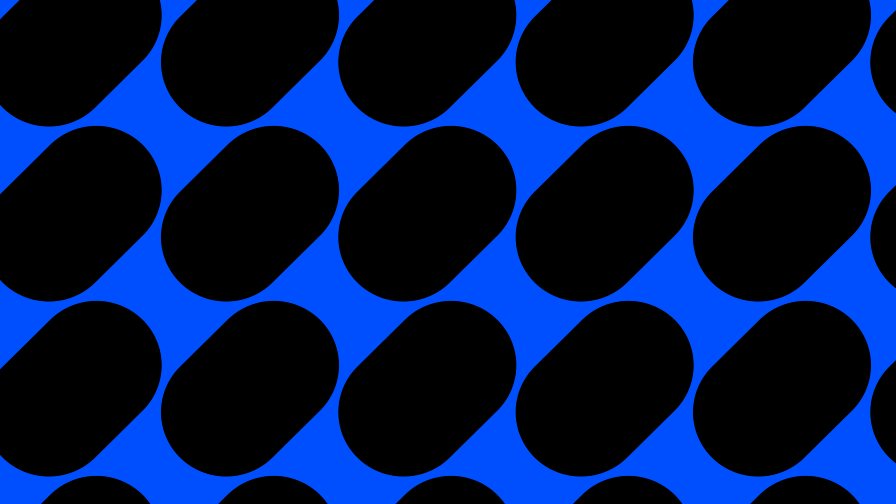
Reproduce this pattern procedurally as a Shadertoy shader.

```glsl
float capsule(vec2 p, vec2 halfAxis, float radius) {
    float along = clamp(dot(p, halfAxis) / dot(halfAxis, halfAxis), -1.0, 1.0);
    return length(p - halfAxis * along) - radius;
}

// Distance to the closest capsule, in cell units; neighbours cover the touching rims
float capsuleGrid(vec2 cell) {
    vec2 local = fract(cell + 0.5) - 0.5;
    float nearest = 1.0;
    for (int y = -1; y <= 1; y++) {
        for (int x = -1; x <= 1; x++) {
            vec2 offset = vec2(float(x), float(y));
            nearest = min(nearest, capsule(local - offset, vec2(0.134), 0.368));
        }
    }
    return nearest;
}

void mainImage(out vec4 fragColor, in vec2 fragCoord) {
    // Slightly wide cells, about five across and three down
    vec2 cellSize = vec2(152.0, 150.0) / 432.0;
    vec2 uv = fragCoord / iResolution.y;
    float dist = capsuleGrid((uv - vec2(0.496, 0.576)) / cellSize);

    // One-pixel edge blend
    float pixel = 1.0 / (iResolution.y * cellSize.y);
    float ground = smoothstep(-0.6 * pixel, 0.6 * pixel, dist);

    vec3 black = vec3(0.0);
    vec3 blue = vec3(0.0, 0.31, 1.0);
    fragColor = vec4(mix(black, blue, ground), 1.0);
}
```
